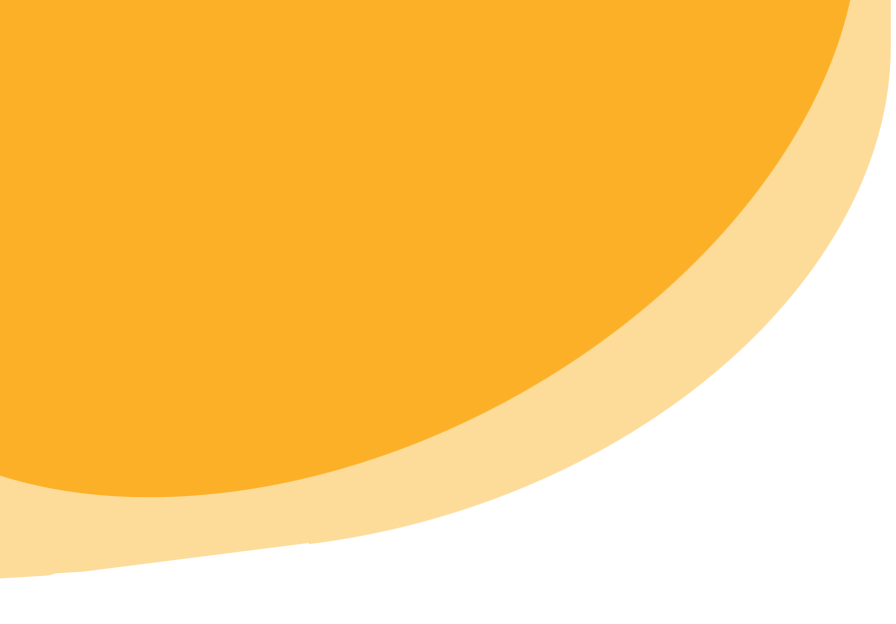
Reproduce this background procedurally as a Shadertoy shader.

```glsl
#define SHEET vec2(7.68, 5.34)
#define AMBER vec3(0.984, 0.692, 0.153)
#define CREAM vec3(0.992, 0.859, 0.598)
#define PAPER vec3(1.0)
#define INNER_BOTTOM vec2(1.28, 1.085)
#define INNER_SHAPE vec3(0.0982, -0.0802, 0.1525)
#define OUTER_RIGHT vec2(7.635, 4.94)
#define OUTER_SHAPE vec3(0.1053, -0.0511, 0.1906)
#define TAIL_END 2.65

// Quadratic form: k.x * x^2 + k.y * x * y + k.z * y^2
float quadratic(vec2 q, vec3 k) {
    return dot(k, vec3(q.x * q.x, q.x * q.y, q.y * q.y));
}

// Antialiased fill of the region where the field is negative
float coverage(float field) {
    return clamp(0.5 - field / max(fwidth(field), 1e-5), 0.0, 1.0);
}

// Tilted ellipse resting on its lowest point
float innerField(vec2 p) {
    vec2 q = p - INNER_BOTTOM;
    return quadratic(q, INNER_SHAPE) - q.y;
}

// Tilted ellipse hung from its rightmost point, upright above it
float outerField(vec2 p) {
    vec2 q = OUTER_RIGHT - p;
    q.y = max(q.y, 0.0);
    return quadratic(q, OUTER_SHAPE) - q.x;
}

// Nearly straight lower edge with a small step at the far left
float tailField(vec2 p) {
    float slope = 0.44 + 0.127 * (p.x - 0.65);
    float lip = 0.39 + 0.06 * p.x + 0.015 * smoothstep(0.4, 0.5, p.x);
    return max(slope, lip) - p.y;
}

void mainImage(out vec4 fragColor, in vec2 fragCoord) {
    vec2 p = fragCoord / iResolution.xy * SHEET;

    float inner = coverage(innerField(p));
    float outer = coverage(outerField(p));
    float tail = coverage(tailField(p));
    float rim = p.x < TAIL_END ? tail : outer;

    // Layers from back to front
    vec3 color = mix(PAPER, CREAM, rim);
    color = mix(color, AMBER, inner);
    fragColor = vec4(color, 1.0);
}
```
